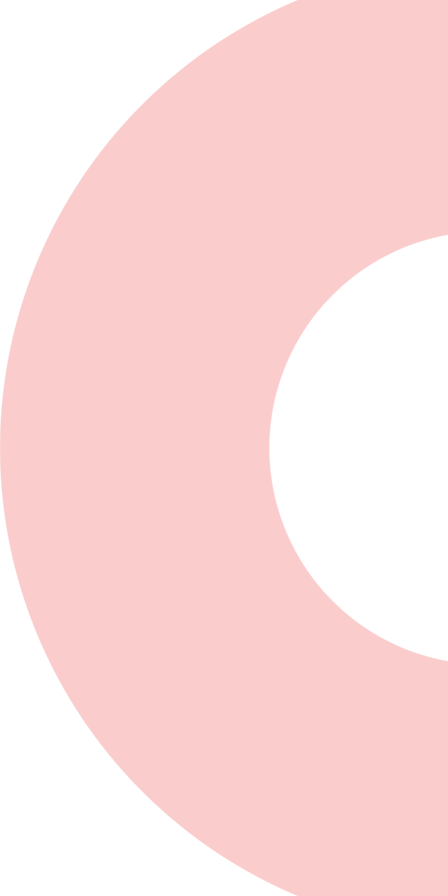
Give the GLSL for this background, as a WebGL 2 fragment shader.

```glsl
#version 300 es
precision highp float;

uniform vec2 u_resolution;
out vec4 fragColor;

const vec3 WHITE = vec3(1.0);
const vec3 PINK = vec3(0.98, 0.80, 0.80);

// Signed distance to a ring bounded by two concentric circles
float ringDistance(vec2 point, vec2 center, float innerRadius, float outerRadius) {
    float radius = length(point - center);
    return max(radius - outerRadius, innerRadius - radius);
}

// Smooth coverage of a shape, one edge width wide
float coverage(float signedDistance, float edgeWidth) {
    return clamp(0.5 - signedDistance / edgeWidth, 0.0, 1.0);
}

void main() {
    // Units of canvas height, origin at the lower left
    vec2 point = gl_FragCoord.xy / u_resolution.y;
    float edgeWidth = 1.3 / u_resolution.y;

    // Large ring touching the left side, cut off by the right side
    vec2 ringCenter = vec2(0.5423, 0.5);
    float ring = ringDistance(point, ringCenter, 0.2417, 0.5423);

    vec3 color = mix(WHITE, PINK, coverage(ring, edgeWidth));
    fragColor = vec4(color, 1.0);
}
```
